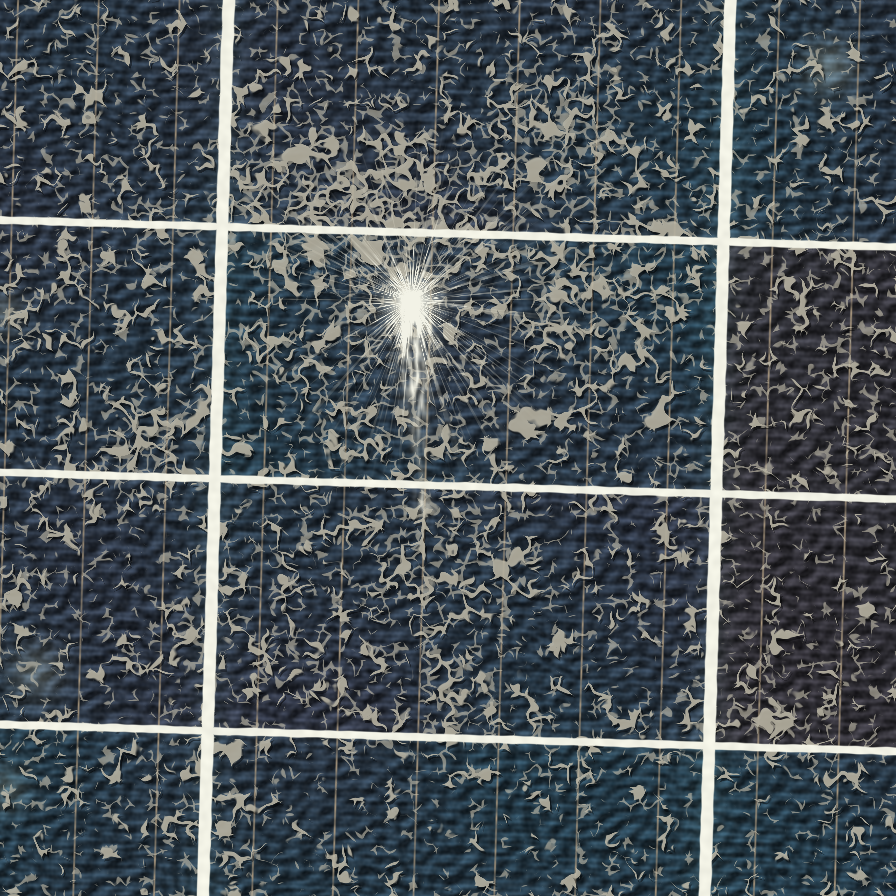
Give the GLSL for this texture, as a Shadertoy shader.

```glsl
const vec2 CELL_SIZE = vec2(0.56, 0.2815);
const vec2 CELL_ORIGIN = vec2(0.2266, 0.1914);
const vec2 SKEW = vec2(-0.0286, 0.030);
const vec2 RIBBON_HALF = vec2(0.0069, 0.0043);
const float BAR_START = 0.0547;
const float BAR_STEP = 0.0901;
const float BAR_HALF = 0.0010;
const float FINGER_COUNT = 150.0;
const vec2 IMPACT = vec2(0.459, 0.664);

const vec3 NAVY = vec3(0.165, 0.185, 0.235);
const vec3 TEAL = vec3(0.135, 0.215, 0.265);
const vec3 UMBER = vec3(0.185, 0.172, 0.190);
const vec3 CREAM = vec3(0.95, 0.95, 0.90);
const vec3 CHIP = vec3(0.76, 0.74, 0.67);
const vec3 COPPER = vec3(0.66, 0.59, 0.49);

// Debris clusters: centre, radius, strength
const vec4 CLUSTERS[10] = vec4[10](
    vec4(0.46, 0.77, 0.09, 0.32), vec4(0.30, 0.80, 0.06, 0.26),
    vec4(0.62, 0.87, 0.07, 0.24), vec4(0.62, 0.66, 0.03, 0.40),
    vec4(0.71, 0.66, 0.06, 0.20), vec4(0.17, 0.77, 0.04, 0.28),
    vec4(0.44, 0.36, 0.07, 0.20), vec4(0.34, 0.25, 0.05, 0.24),
    vec4(0.53, 0.22, 0.05, 0.26), vec4(0.165, 0.50, 0.05, 0.25));

// Hazy stains: centre, radius, strength
const vec4 STAINS[4] = vec4[4](
    vec4(0.04, 0.25, 0.030, 0.20), vec4(0.005, 0.65, 0.022, 0.20),
    vec4(0.005, 0.12, 0.026, 0.18), vec4(0.925, 0.925, 0.030, 0.24));

vec2 hash2(vec2 p) {
    vec3 q = fract(p.xyx * vec3(0.1031, 0.1030, 0.0973));
    q += dot(q, q.yzx + 33.33);
    return fract((q.xx + q.yz) * q.zy);
}

float corner(vec2 cell, vec2 offset) {
    float a = 6.2832 * hash2(cell).x;
    return dot(vec2(cos(a), sin(a)), offset);
}

float gradientNoise(vec2 p) {
    vec2 i = floor(p), f = p - i;
    vec2 w = f * f * f * (f * (f * 6.0 - 15.0) + 10.0), e = vec2(1.0, 0.0);
    return mix(mix(corner(i, f), corner(i + e, f - e), w.x),
               mix(corner(i + e.yx, f - e.yx), corner(i + 1.0, f - 1.0), w.x), w.y);
}

// Gap between the two nearest scattered points: zero on shard borders
float shardBorder(vec2 p) {
    vec2 i = floor(p), f = p - i;
    float near = 8.0, second = 8.0;
    for (int y = -1; y <= 1; y++)
    for (int x = -1; x <= 1; x++) {
        vec2 g = vec2(x, y);
        float d = length(g + hash2(i + g) - f);
        second = min(second, max(near, d));
        near = min(near, d);
    }
    return second - near;
}

float band(float d, float halfWidth, float aa) {
    return 1.0 - smoothstep(halfWidth - aa, halfWidth + aa, d);
}

float blob(vec2 p, vec4 b) {
    vec2 d = (p - b.xy) / b.z;
    return b.w * exp(-dot(d, d));
}

// Broken chains of chips along shard borders
float chips(vec2 p, float scale, float density, float aa) {
    vec2 warp = vec2(gradientNoise(p * 60.0), gradientNoise(p * 60.0 + 31.0));
    float gate = gradientNoise(p * scale * 0.75 + 7.0) + density;
    float width = 0.20 * smoothstep(0.12, 0.45, gate);
    float edge = shardBorder(p * scale + warp * 0.7);
    return band(edge, width, aa * scale) * smoothstep(0.12, 0.24, gate);
}

// Rays bursting from the impact, and the streak falling below it
float burst(vec2 p) {
    vec2 d = p - IMPACT;
    float r = length(d);
    vec2 dir = d / max(r, 1e-4);
    float reach = 0.085 + 0.09 * gradientNoise(dir * 6.0 + 4.0);
    float broken = 0.75 + 0.8 * gradientNoise(p * 75.0);
    float rays = smoothstep(-0.08, 0.32, gradientNoise(dir * 22.0 + r * 5.0));
    rays *= broken * (1.0 - smoothstep(0.02, reach, r));
    float needles = smoothstep(0.14, 0.38, gradientNoise(dir * 34.0 + 50.0));
    needles *= 0.55 * broken * (1.0 - smoothstep(0.06, 0.22, r));
    float core = 1.15 * exp(-r * r / 0.0007);

    float drop = -d.y;
    float side = abs(d.x - 0.055 * drop);
    float spread = mix(0.019, 0.007, smoothstep(0.04, 0.2, drop));
    float fall = smoothstep(0.0, 0.03, drop) * (1.0 - smoothstep(0.06, 0.26, drop));
    fall += 0.7 * exp(-pow((drop - 0.225) / 0.018, 2.0));
    float grain = 0.65 + 1.1 * gradientNoise(p * vec2(190.0, 45.0));
    return rays + needles + core + fall * grain * exp(-side * side / (spread * spread));
}

void mainImage(out vec4 fragColor, in vec2 fragCoord) {
    vec2 p = fragCoord / iResolution.xy;
    float aa = 0.9 / iResolution.y;
    vec2 grid = p + SKEW * p.yx - CELL_ORIGIN;
    vec2 id = floor(grid / CELL_SIZE);
    vec2 local = grid - id * CELL_SIZE;
    vec2 toRibbon = min(local, CELL_SIZE - local);

    // Cell tint and fine fingers
    float tealness = 0.35 + 0.9 * gradientNoise(p * 3.0 + 2.0);
    tealness += id.y < 0.0 ? 0.5 : (id == vec2(0.0, 1.0) ? 0.4 : 0.0);
    vec3 color = mix(NAVY, TEAL, clamp(tealness, 0.0, 1.0));
    if (id.x > 0.5 && id.y > -0.5 && id.y < 1.5) color = mix(color, UMBER, 0.8);
    color *= 1.0 + 0.09 * sin(6.2832 * FINGER_COUNT * grid.y);

    // Embossed shards, brushed across the rays
    vec2 shard = p * vec2(62.0, 92.0) + 1.5 * gradientNoise(p * 9.0);
    float relief = gradientNoise(shard) - gradientNoise(shard + vec2(0.25, -0.45));
    color *= 1.0 + 1.0 * clamp(relief, -0.45, 0.6);
    color += 0.05 * gradientNoise(p * 210.0);

    // Stains and the glow beside ribbons
    for (int i = 0; i < 4; i++) color += blob(p, STAINS[i]) * vec3(0.85, 0.85, 0.72);
    color += 0.09 * exp(-toRibbon.x / 0.014) * vec3(0.7, 1.0, 0.95);
    color += 0.05 * exp(-toRibbon.y / 0.008);

    // Thin bars
    float barPhase = fract((local.x - BAR_START) / BAR_STEP + 0.5) - 0.5;
    float bar = band(abs(barPhase) * BAR_STEP, BAR_HALF, aa);
    bar *= step(0.03, toRibbon.x) * (0.72 + 0.6 * gradientNoise(p * vec2(25.0, 110.0)));
    color = mix(color, COPPER, clamp(bar, 0.0, 1.0));

    // Scattered chips with a short shadow
    float density = 0.05 + 0.14 * exp(-dot(p - IMPACT, p - IMPACT) / 0.06);
    density += 0.22 * gradientNoise(p * 7.0 + 13.0);
    for (int i = 0; i < 10; i++) density += blob(p, CLUSTERS[i]);
    float coarse = chips(p, 44.0, density, aa);
    float fine = chips(p + 3.0, 78.0, density + 0.02, aa);
    float shadow = chips(p + vec2(-0.002, 0.003), 44.0, density, aa);
    color *= 1.0 - 0.45 * shadow;
    color = mix(color, CHIP, max(0.85 * coarse, 0.62 * fine));

    // Impact and ribbons
    float flash = clamp(burst(p), 0.0, 1.0);
    color = mix(color, mix(CHIP, CREAM, flash), flash);
    vec2 rough = RIBBON_HALF + 0.0012 * gradientNoise(p * 55.0);
    float ribbon = max(band(toRibbon.x, rough.x, aa), band(toRibbon.y, rough.y, aa));
    color = mix(color, CREAM * (1.0 + 0.05 * gradientNoise(p * 90.0)), ribbon);
    fragColor = vec4(clamp(color, 0.0, 1.0), 1.0);
}
```
